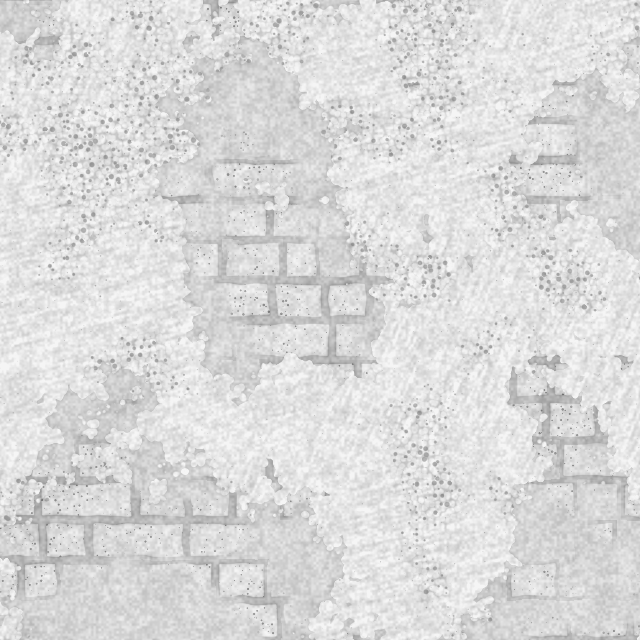
Write a WebGL 1 fragment shader that draws this texture map.

```glsl
precision highp float;
// Pale weathered brick wall under ragged, scratched and pitted plaster.
uniform vec2 u_resolution;

const float ROWS = 16.0;
const float COLUMNS = 6.6;
const float GROUND = 0.838;
const float BRICK = 0.882;
const float JOINT = 0.745;
const float PLASTER = 0.905;
const float PIT = 0.57;

vec2 hash2(vec2 p) {
  vec3 q = fract(p.xyx * vec3(0.1031, 0.1030, 0.0973));
  q += dot(q, q.yzx + 33.33);
  return fract((q.xx + q.yz) * q.zy);
}

float noise(vec2 p) {
  vec2 i = floor(p), f = fract(p);
  f = f * f * (3.0 - 2.0 * f);
  return mix(mix(hash2(i).x, hash2(i + vec2(1, 0)).x, f.x),
             mix(hash2(i + vec2(0, 1)).x, hash2(i + vec2(1, 1)).x, f.x), f.y);
}

float fbm(vec2 p) {
  float sum = 0.0, weight = 0.5;
  for (int i = 0; i < 5; i++) {
    sum += weight * noise(p);
    p = mat2(1.6, 1.2, -1.2, 1.6) * p + 17.3;
    weight *= 0.5;
  }
  return sum / 0.96875;
}

// Distance to the nearest scattered point, and that point's random value.
vec2 cellular(vec2 p) {
  vec2 cell = floor(p), nearest = vec2(8.0, 0.0);
  for (int y = -1; y <= 1; y++)
    for (int x = -1; x <= 1; x++) {
      vec2 c = cell + vec2(x, y);
      float d = length(c + 0.1 + 0.8 * hash2(c) - p);
      if (d < nearest.x) nearest = vec2(d, hash2(c + 71.7).y);
    }
  return nearest;
}

// Soft round specks; a larger amount gives more and bigger ones.
float specks(vec2 p, float amount) {
  vec2 c = cellular(p);
  float radius = 0.5 * (c.y - 1.0 + amount);
  return 1.0 - smoothstep(radius - 0.11, radius + 0.11, c.x);
}

// Trowel strokes stretched along an angle.
float strokes(vec2 p, float angle) {
  float c = cos(angle), s = sin(angle);
  return noise(mat2(c, -s, s, c) * p * vec2(26.0, 210.0) + 40.0) - 0.5;
}

// Signed distance to a brick edge (negative inside), and the brick's random value.
vec2 brickWall(vec2 p) {
  float row = floor(p.y * ROWS);
  float x = p.x * COLUMNS + 0.5 * mod(row, 2.0) + 0.35 * hash2(vec2(row, 7.0)).x;
  float f = fract(x), low = 0.0, high = 1.0;
  vec2 id = vec2(floor(x), row);
  vec2 random = hash2(id + 3.0);
  float cut = mix(0.38, 0.62, random.y);
  if (random.x < 0.4) {
    if (f < cut) high = cut;
    else { low = cut; id.x += 0.5; }
  }
  vec2 local = vec2((f - 0.5 * (low + high)) / COLUMNS, (fract(p.y * ROWS) - 0.5) / ROWS);
  vec2 size = 0.5 * vec2((high - low) / COLUMNS, 1.0 / ROWS) - 0.0062;
  vec2 d = abs(local) - size + 0.002;
  float edge = length(max(d, 0.0)) + min(max(d.x, d.y), 0.0) - 0.002;
  return vec2(edge, hash2(id * 2.0 + 19.0).x);
}

// Plaster thickness: broad islands with lumpy, scalloped edges.
float plasterHeight(vec2 p) {
  float lumps = 0.10 * (0.48 - cellular(p * 30.0).x) + 0.06 * (0.48 - cellular(p * 75.0).x);
  return fbm(p * 4.3 + vec2(5.2, 11.6)) - 0.495 + lumps;
}

// Bare wall: bricks and joints, partly hidden by a thin film of mortar.
float wallShade(vec2 p, float mottle) {
  vec2 wobble = vec2(noise(p * 45.0), noise(p * 45.0 + 31.0)) - 0.5;
  vec2 brick = brickWall(p + 0.0045 * wobble);
  float inside = 1.0 - smoothstep(-0.0012, 0.0012, brick.x);
  float cover = fbm(p * 6.0 + 23.0) + 0.16 * (brick.y - 0.5);
  float exposed = smoothstep(0.43, 0.54, cover);
  float face = BRICK + 0.03 * (brick.y - 0.5);
  face -= 0.30 * specks(p * 135.0, 0.22 + 0.38 * noise(p * 14.0));
  float rim = exp(-abs(brick.x) / 0.0018) * smoothstep(0.25, 0.7, noise(p * 22.0 + 9.0));
  float masonry = mix(JOINT, face, inside) - 0.13 * rim;
  return mix(GROUND + 0.10 * mottle, masonry + 0.04 * mottle, exposed);
}

// Plaster skin: strokes in two directions, and pits that crowd where it is thin.
float plasterShade(vec2 p, float height, float mottle) {
  float sweep = smoothstep(0.35, 0.65, noise(p * 5.0 + 60.0));
  float scratch = mix(strokes(p, 1.15), strokes(p, 0.25), sweep);
  float thin = exp(-max(height, 0.0) * 14.0);
  float worn = smoothstep(0.48, 0.68, fbm(p * 9.0 + 80.0) + 0.07 * thin);
  float shade = PLASTER + 0.09 * scratch + 0.06 * mottle;
  shade -= 0.10 * (0.25 + worn) * smoothstep(0.35, 0.8, cellular(p * 115.0).x);
  return mix(shade, PIT, 0.75 * specks(p * 88.0, 0.12 + 0.62 * worn));
}

void main() {
  vec2 p = gl_FragCoord.xy / u_resolution;
  float height = plasterHeight(p);
  float mottle = fbm(p * 38.0) - 0.5;

  // Soft shadow on the wall along the plaster's broken edge.
  float shadow = exp(-max(-height, 0.0) / 0.028);
  float wall = wallShade(p, mottle) - 0.085 * shadow;
  float skin = plasterShade(p, height, mottle);
  float shade = mix(wall, skin, smoothstep(-0.007, 0.007, height));

  // Fine grain over everything.
  shade += 0.11 * (noise(p * 250.0) - 0.5) + 0.06 * (noise(p * 120.0 + 5.0) - 0.5);
  gl_FragColor = vec4(vec3(clamp(shade, 0.0, 0.96)), 1.0);
}
```
